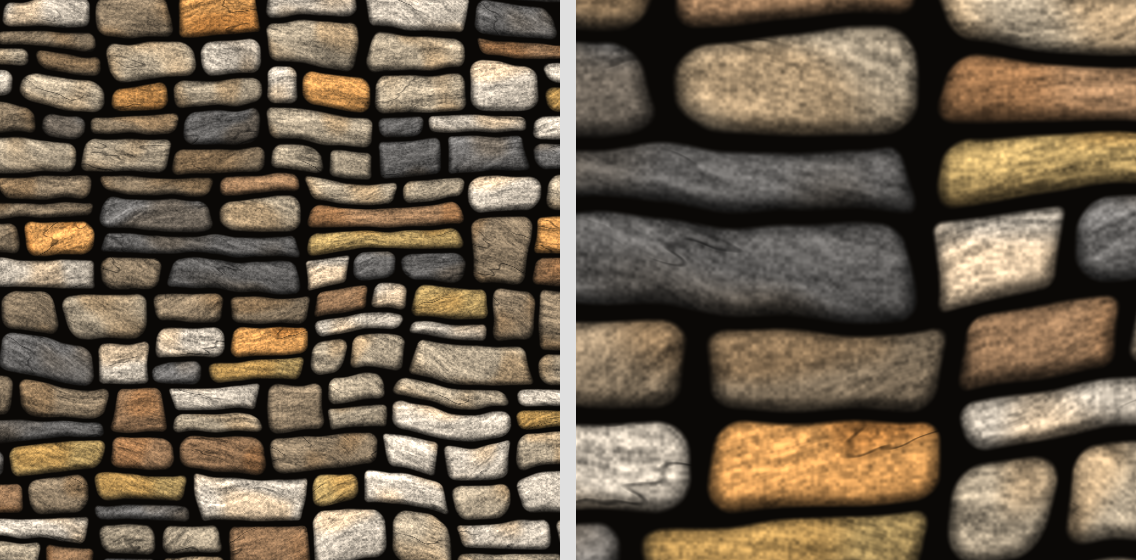
Left: the whole. Right: its middle third, enlarged.
Write a WebGL 1 fragment shader that draws this texture.

```glsl
precision highp float;
// Dry stone wall: weathered, irregular stones in rough courses with narrow black joints.
uniform vec2 u_resolution;

float hash(vec2 p) {
  return fract(sin(dot(p, vec2(127.1, 311.7))) * 43758.5453);
}

float noise(vec2 p) {
  vec2 i = floor(p), f = fract(p);
  f = f * f * (3.0 - 2.0 * f);
  return mix(mix(hash(i), hash(i + vec2(1.0, 0.0)), f.x),
             mix(hash(i + vec2(0.0, 1.0)), hash(i + 1.0), f.x), f.y);
}

float fbm(vec2 p) {
  float sum = 0.0, amp = 0.5;
  for (int i = 0; i < 5; i++) {
    sum += amp * noise(p);
    p = mat2(1.6, 0.9, -0.9, 1.6) * p + 7.3;
    amp *= 0.55;
  }
  return sum;
}

// Layered rock surface with bent strata.
float relief(vec2 p) {
  p.y += 0.03 * noise(p * 13.0);
  return fbm(p * vec2(14.0, 44.0));
}

float jitteredEdge(float i, float seed) {
  return i + 0.4 * (hash(vec2(i, seed)) - 0.5);
}

// Interval of a jittered row of cells: low edge, high edge, index.
vec3 interval(float x, float seed) {
  float i = floor(x);
  if (x < jitteredEdge(i, seed)) i -= 1.0;
  else if (x > jitteredEdge(i + 1.0, seed)) i += 1.0;
  return vec3(jitteredEdge(i, seed), jitteredEdge(i + 1.0, seed), i);
}

// Splits a block of the wall at random until it is the size of one stone.
void findStone(vec2 p, out vec2 lo, out vec2 hi, out float id) {
  vec2 block = vec2(0.33, 0.165);
  vec3 row = interval(p.y / block.y, 3.7);
  float shift = hash(vec2(row.z, 8.1));
  vec3 col = interval(p.x / block.x + shift, row.z + 20.0);
  lo = vec2(col.x - shift, row.x) * block;
  hi = vec2(col.y - shift, row.y) * block;
  id = hash(vec2(row.z, col.z) + 5.3);
  for (int k = 0; k < 4; k++) {
    vec2 size = hi - lo;
    float r = hash(vec2(id * 91.7, 1.3));
    if (size.x * size.y < mix(0.008, 0.018, r)) break;
    float ratio = mix(0.34, 0.66, hash(vec2(id * 73.1, 2.9)));
    float side;
    if (size.x > size.y * mix(1.7, 4.2, hash(vec2(id * 57.3, 4.1)))) {
      float cut = lo.x + ratio * size.x;
      side = step(cut, p.x);
      if (side > 0.5) lo.x = cut; else hi.x = cut;
    } else {
      if (size.y < 0.075) break;
      float cut = lo.y + ratio * size.y;
      side = step(cut, p.y);
      if (side > 0.5) lo.y = cut; else hi.y = cut;
    }
    id = hash(vec2(id * 43.7, side + 6.2));
  }
}

vec3 stoneColor(float pick) {
  if (pick < 0.24) return vec3(0.82, 0.77, 0.70);
  if (pick < 0.50) return vec3(0.67, 0.61, 0.52);
  if (pick < 0.66) return vec3(0.55, 0.48, 0.39);
  if (pick < 0.77) return vec3(0.58, 0.45, 0.33);
  if (pick < 0.83) return vec3(0.82, 0.59, 0.34);
  if (pick < 0.90) return vec3(0.69, 0.58, 0.37);
  return vec3(0.42, 0.41, 0.40);
}

void main() {
  vec2 uv = gl_FragCoord.xy / min(u_resolution.x, u_resolution.y);

  // Bend the joints, broadly and then finely.
  vec2 bend = vec2(noise(uv * 6.0), noise(uv * 6.0 + 31.0)) - 0.5;
  vec2 chip = vec2(noise(uv * 26.0 + 9.0), noise(uv * 26.0 + 57.0)) - 0.5;
  vec2 p = uv + 0.035 * bend + 0.007 * chip;

  vec2 lo, hi;
  float id;
  findStone(p, lo, hi, id);

  // Depth inside a tapered, rounded box.
  vec2 halfSize = 0.5 * (hi - lo) - 0.0018;
  vec2 q = p - 0.5 * (lo + hi);
  vec2 taper = vec2(hash(vec2(id, 11.0)), hash(vec2(id, 12.0))) - 0.5;
  vec2 body = halfSize * (1.0 - abs(taper) * 0.15 * (1.0 + sign(taper) * q.yx / halfSize.yx));
  float radius = min(mix(0.008, 0.028, hash(vec2(id, 13.0))), 0.8 * min(body.x, body.y));
  vec2 corner = abs(q) - body + radius;
  float depth = radius - length(max(corner, 0.0)) - min(max(corner.x, corner.y), 0.0);

  // Each stone has its own bedding angle and patch of rock.
  float angle = 0.7 * (hash(vec2(id, 14.0)) - 0.5);
  vec2 s = mat2(cos(angle), -sin(angle), sin(angle), cos(angle)) * q + id * 37.0;
  float rock = relief(s);
  float slope = rock - relief(s + vec2(-0.0015, 0.003));
  float crack = 1.0 - smoothstep(0.0, 0.022, abs(fbm(s * vec2(7.0, 22.0) + 4.0) - 0.5));
  crack *= smoothstep(0.5, 0.75, noise(s * 16.0));
  float grain = noise(uv * 250.0) + noise(uv * 460.0 + 5.0) - 1.0;

  vec3 color = stoneColor(hash(vec2(id * 61.3, 15.0)));
  float stain = smoothstep(0.45, 0.8, noise(s * 17.0 + 3.0));
  color = mix(color, color * vec3(1.05, 0.89, 0.68), 0.4 * stain);
  color *= mix(0.88, 1.08, hash(vec2(id, 16.0)));

  // Light from above, rounded edges and dark joints.
  vec2 across = q / halfSize;
  float light = 0.76 + 0.5 * rock + 1.7 * slope + 0.3 * grain;
  light *= 1.0 + 0.13 * across.y - 0.05 * across.x - 0.38 * crack;
  light *= mix(0.35, 1.0, smoothstep(0.0, 0.013, depth + 0.003 * across.y));
  vec3 joint = vec3(0.04, 0.032, 0.024);
  gl_FragColor = vec4(mix(joint, color * light, smoothstep(0.0, 0.004, depth)), 1.0);
}
```
